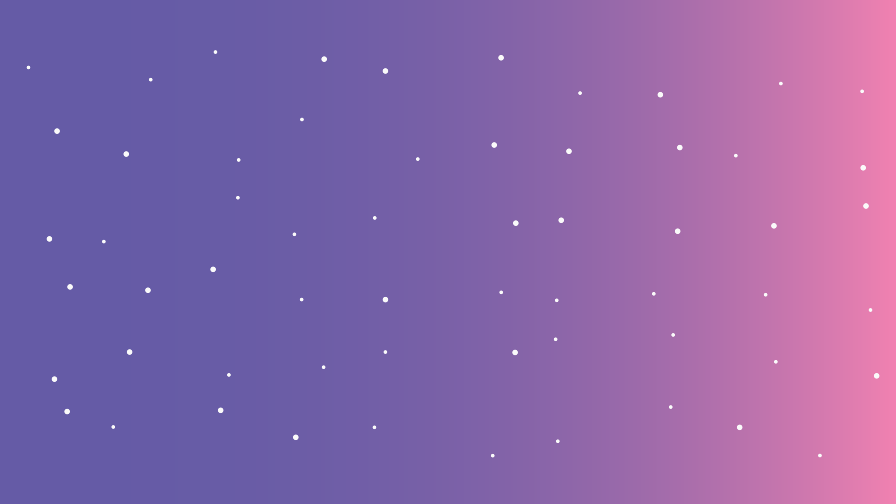
Write a Shadertoy shader that draws this background.

```glsl
// A violet to pink dusk gradient with small white dots scattered over it.
// The colour follows a power curve in x; each cell of a 10 by 6 grid holds
// one dot, whose place and size come from a hash of the cell.

vec3 hash3(vec2 cell) {
    vec3 q = fract(cell.xyx * vec3(0.1031, 0.1030, 0.0973));
    q += dot(q, q.yxz + 33.33);
    return fract((q.xxy + q.yzz) * q.zyx);
}

// Flat violet on the left, warming ever faster towards the right edge
vec3 duskGradient(float x) {
    float warmth = pow(x, 2.7);
    return vec3(0.395, 0.357, 0.65) + vec3(0.55, 0.15, 0.043) * warmth;
}

// Coverage of the dot in the cell that holds uv
float starDots(vec2 uv) {
    vec2 grid = vec2(10.0, 6.0);
    vec2 field = vec2(uv.x, (uv.y - 0.07) / 0.86) * grid;
    vec2 cell = floor(field);
    if (cell.y < 0.0 || cell.y >= grid.y) return 0.0;

    // Jitter stays clear of the cell border, so no dot is cut
    vec3 rnd = hash3(cell + 1.0);
    vec2 offset = fract(field) - mix(vec2(0.14), vec2(0.86), rnd.xy);
    vec2 cellSize = vec2(iResolution.x / iResolution.y, 0.86) / grid;
    float radius = rnd.z < 0.5 ? 0.0036 : 0.0055;

    float pixel = 1.0 / iResolution.y;
    float dist = length(offset * cellSize) - radius;
    return 1.0 - smoothstep(-0.5 * pixel, 0.5 * pixel, dist);
}

void mainImage(out vec4 fragColor, in vec2 fragCoord) {
    vec2 uv = fragCoord / iResolution.xy;
    vec3 color = mix(duskGradient(uv.x), vec3(0.98), starDots(uv));
    fragColor = vec4(color, 1.0);
}
```
